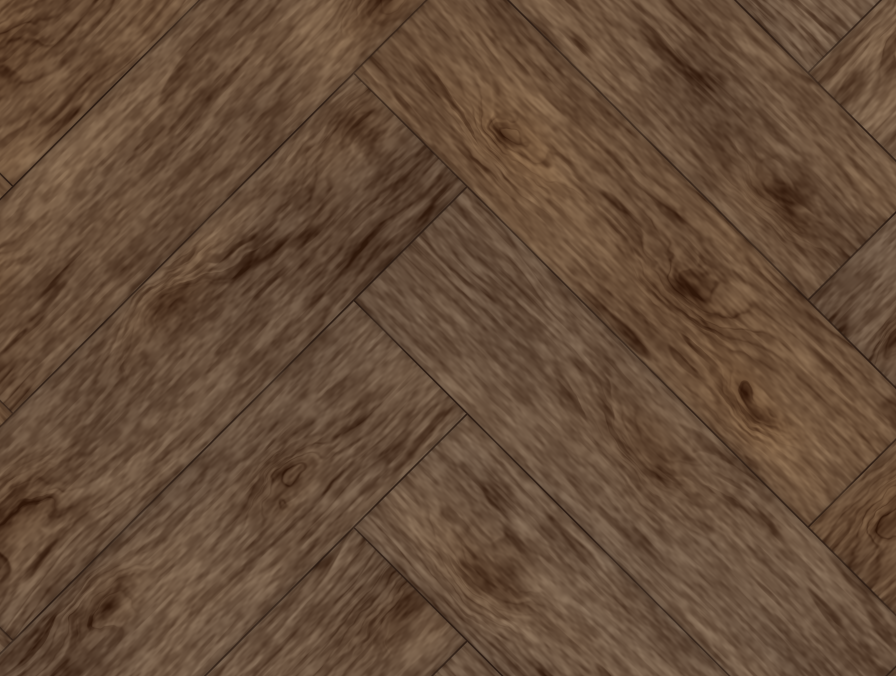
A Shadertoy shader for this texture:

```glsl
// Oak floor laid in a diagonal herringbone of 1:4 planks.
// A rotated integer grid assigns each cell to a plank; noise bent around
// scattered knots gives every plank its own grain, tone and warmth.

float hash(vec2 p) {
    return fract(sin(dot(p, vec2(127.1, 311.7))) * 43758.55);
}

float noise(vec2 p) {
    vec2 i = floor(p), f = fract(p);
    f = f * f * (3.0 - 2.0 * f);
    return mix(mix(hash(i), hash(i + vec2(1, 0)), f.x),
               mix(hash(i + vec2(0, 1)), hash(i + vec2(1, 1)), f.x), f.y);
}

float fbm(vec2 p) {
    float sum = 0.0, amp = 0.5;
    for (int i = 0; i < 3; i++) {
        sum += amp * noise(p);
        p = p * 2.1 + 7.3;
        amp *= 0.5;
    }
    return sum / 0.875;
}

// uv: x along the plank (0..4), y across it (0..1)
vec3 wood(vec2 uv, vec2 id) {
    float seed = hash(id + 3.7);
    vec2 g = uv + 40.0 * vec2(seed, hash(id + 9.1));

    // Growth rings: wavy lines along the plank, closing around knots
    float rings = g.y * 9.0 + 3.2 * fbm(g * vec2(0.7, 1.3));
    float knotDark = 0.0, halo = 0.0;
    for (int k = 0; k < 3; k++) {
        vec2 key = id + float(k) * vec2(17.3, 5.9);
        if (hash(key + 1.3) < 0.3) continue;
        vec2 center = vec2((float(k) + 0.15 + 0.7 * hash(key + 2.1)) * 1.333,
                           0.2 + 0.6 * hash(key + 4.4));
        vec2 q = (uv - center) * vec2(0.5, 1.0);
        q += 0.12 * (vec2(fbm(g * 6.0), fbm(g * 6.0 + 31.0)) - 0.5);
        float d = length(q) / mix(0.07, 0.14, hash(key + 6.2));
        rings += 2.6 * exp(-0.35 * d * d);
        knotDark += exp(-1.2 * d * d) * (0.25 + 0.9 * noise(g * vec2(9, 20)));
        halo += exp(-0.2 * d * d);
    }
    halo = min(halo, 1.0);

    // Layers of grain, from broad patches down to crisp short fibres
    float patches = fbm(g * vec2(0.9, 2.6) + 11.0);
    float streaks = noise(vec2(g.x * 1.6, rings * 1.5));
    float fibres = noise(vec2(g.x * 5.0, rings * 3.6));
    float dashes = smoothstep(0.25, 0.75, noise(vec2(g.x * 8.0, g.y * 38.0 + rings)));
    float speckle = noise(vec2(g.x * 24.0, g.y * 64.0));
    float ringLine = pow(0.5 + 0.5 * sin(rings * 8.0 + 2.0 * fibres), 5.0);
    float figure = smoothstep(0.35, 0.7, noise(g * vec2(0.8, 1.8) + 23.0));
    float cracks = smoothstep(0.58, 0.78, noise(vec2(g.x * 3.0, rings * 2.0 + 5.0)))
                 * smoothstep(0.5, 0.66, fbm(g * vec2(1.1, 2.2) + 47.0));

    float tone = 0.67 + 0.14 * (seed - 0.5)
               + 0.75 * (patches - 0.5) + 0.26 * (streaks - 0.5)
               + 0.34 * (fibres - 0.5) + 0.30 * (dashes - 0.5)
               + 0.34 * (speckle - 0.5)
               - 0.24 * ringLine * (0.2 + figure + 0.5 * halo)
               - 0.42 * cracks - 0.72 * min(knotDark, 1.1);
    vec3 color = mix(vec3(0.27, 0.18, 0.12), vec3(0.49, 0.40, 0.32),
                     clamp(tone, -0.4, 1.25));

    // Amber planks and knot surrounds against greyer boards
    float warmth = 0.5 * smoothstep(0.5, 1.0, hash(id + 5.5))
                 + 0.3 * halo + 0.5 * (patches - 0.5);
    return color * mix(vec3(1.0), vec3(1.03, 0.94, 0.80), clamp(warmth, -0.1, 0.8));
}

vec3 parquet(vec2 p, float pixel) {
    // a runs down-right, b runs up-right; one unit is a plank width
    vec2 ab = 0.5 * vec2(p.x - p.y, p.x + p.y);
    vec2 cell = floor(ab), f = ab - cell;
    float k = mod(cell.x + cell.y, 8.0);

    vec2 uv, id;
    if (k < 4.0) {
        uv = vec2(k + f.x, f.y);
        id = cell - vec2(k, 0.0);
    } else {
        uv = vec2(k - 4.0 + f.y, f.x);
        id = cell - vec2(0.0, k - 4.0);
    }
    vec3 color = wood(uv, id);

    // Soft bevel and a thin joint whose darkness wavers along its length
    vec2 edge = min(uv, vec2(4, 1) - uv);
    float d = min(edge.x, edge.y);
    color *= 1.0 - 0.14 * exp(-d * 55.0);
    float joint = 1.0 - smoothstep(0.005 - 0.5 * pixel, 0.005 + 0.5 * pixel, d);
    float depth = mix(0.5, 0.95, noise(ab * 4.0));
    return mix(color, vec3(0.16, 0.10, 0.07), depth * joint);
}

void mainImage(out vec4 fragColor, in vec2 fragCoord) {
    float scale = 7.89 / iResolution.x;
    vec3 sum = vec3(0.0);
    // 2x2 supersampling keeps the fine grain smooth
    for (int i = 0; i < 4; i++) {
        vec2 offset = vec2(i % 2, i / 2) * 0.5 - 0.25;
        vec2 p = (fragCoord + offset) * scale - vec2(3.115, 5.31);
        sum += parquet(p, scale * 0.5);
    }
    fragColor = vec4(sum / 4.0, 1.0);
}
```
